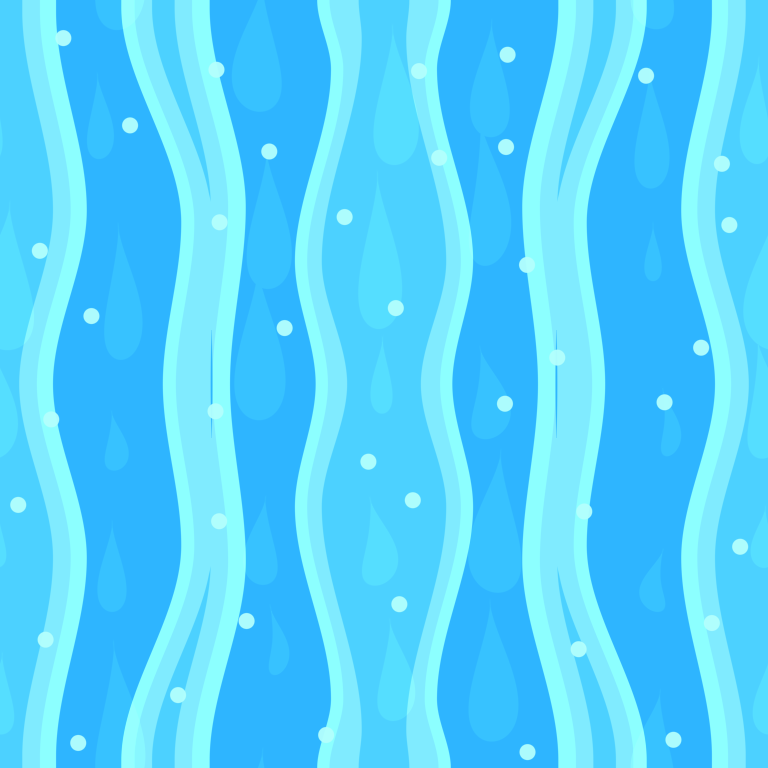
Write a Shadertoy shader that draws this pattern.

```glsl
const vec3 DEEP   = vec3(0.18, 0.71, 1.00);
const vec3 STREAM = vec3(0.30, 0.82, 1.00);
const vec3 EDGE   = vec3(0.50, 0.92, 1.00);
const vec3 RIM    = vec3(0.55, 1.00, 1.00);
const vec3 BUBBLE = vec3(0.70, 1.00, 0.99);
const vec3 DROP_TINT = vec3(0.035, 0.05, 0.0);
const float TAU = 6.2831853;

float hash(vec2 p) {
    return fract(sin(dot(p, vec2(127.1, 311.7))) * 43758.55);
}

// Coverage of a shape from its signed distance
float fill(float d, float px) {
    return 1.0 - smoothstep(-px, px, d);
}

float band(float x, float left, float right, float px) {
    return fill(left - x, px) * fill(x - right, px);
}

// Smooth curve through four positions: at 0, the two knots and 1
float swell(float v, vec2 knots, vec4 pos) {
    float x = mix(pos.x, pos.y, smoothstep(0.0, knots.x, v));
    x = mix(x, pos.z, smoothstep(knots.x, knots.y, v));
    return mix(x, pos.w, smoothstep(knots.y, 1.0, v));
}

// Shortest offset on the repeating tile
vec2 wrapOffset(vec2 d) {
    return d - floor(d + 0.5);
}

// Teardrop with its tip up: implicit curve divided by its gradient
float dropDistance(vec2 p, float radius, float height, float sway) {
    float t = p.y / height + 0.5;
    float x = p.x - sway * sin(4.0 * t);
    float u = 1.0 - t;
    float f = x * x / (radius * radius) - 9.48 * t * u * u * u;
    vec2 grad = vec2(2.0 * x / (radius * radius),
                     9.48 * u * u * (1.0 - 4.0 * t) / height);
    return f / max(length(grad), 1.0);
}

// Drops hang in six lanes that follow the gaps between the rims
float drops(vec2 uv, float px) {
    float cover = 0.0;
    for (int i = 0; i < 6; i++) {
        for (int j = 0; j < 5; j++) {
            vec2 id = vec2(i, j);
            float lane = id.x / 6.0 - 0.024 * sin(TAU * id.x / 3.0);
            float row = (id.y + 0.5 * hash(id + 3.7) + 0.5 * hash(id.xx + 8.1)) / 5.0;
            float height = mix(0.07, 0.21, hash(id + 11.3));
            float radius = height * mix(0.14, 0.22, hash(id + 23.9));
            float sway = 0.018 * (hash(id + 37.1) - 0.5);
            lane += 0.035 * (hash(id + 51.7) - 0.5);
            vec2 p = wrapOffset(uv - vec2(lane, row));
            cover = max(cover, fill(dropDistance(p, radius, height, sway), px));
        }
    }
    return cover;
}

// Small bubbles on a jittered grid
float bubbles(vec2 uv, float px) {
    const vec2 GRID = vec2(5.0, 8.0);
    float d = 1.0;
    for (int i = 0; i < 5; i++) {
        for (int j = 0; j < 8; j++) {
            vec2 id = vec2(i, j);
            vec2 jitter = vec2(hash(id + 5.3), hash(id + 67.9));
            vec2 center = (id + 0.1 + 0.8 * jitter) / GRID;
            d = min(d, length(wrapOffset(uv - center)) - 0.0104);
        }
    }
    return fill(d, px);
}

// Rimmed streams, mirrored in both axes
vec3 streams(vec2 uv, float px) {
    float x = min(uv.x, 1.0 - uv.x);
    float v = abs(2.0 * uv.y - 1.0);
    vec3 col = DEEP;

    // Outer stream, crossing the tile border
    float side = swell(v, vec2(0.453, 0.97), vec4(0.069, 0.113, 0.073, 0.073));
    col = mix(col, RIM, fill(x - side, px));
    col = mix(col, EDGE, fill(x - side + 0.021, px));
    col = mix(col, STREAM, fill(x - side + 0.044, px));

    // Narrow stream that opens towards the top and bottom
    float left = swell(v, vec2(0.42, 0.98), vec4(0.212, 0.236, 0.158, 0.158));
    float right = swell(v, vec2(0.46, 0.98), vec4(0.2995, 0.320, 0.273, 0.273));
    float lip = 0.040 + 0.02 * (1.0 - smoothstep(0.3, 0.5, v));
    col = mix(col, RIM, band(x, left, right, px));
    col = mix(col, EDGE, band(x, left + 0.017, right - 0.023, px));
    col = mix(col, STREAM, band(x, left + lip, right - 0.0456, px));
    float slit = 0.0012 * (1.0 - v * v / 0.02);
    col = mix(col, DEEP, band(x, 0.2755 - slit, 0.2755 + slit, px) * step(0.0, slit));

    // Wide central stream
    float outer = swell(v, vec2(0.32, 0.82), vec4(0.411, 0.384, 0.431, 0.413));
    float inner = swell(v, vec2(0.32, 0.90), vec4(0.452, 0.419, 0.471, 0.467));
    col = mix(col, RIM, fill(outer - x, px));
    col = mix(col, EDGE, fill(outer + 0.016 - x, px));
    return mix(col, STREAM, fill(inner - x, px));
}

void mainImage(out vec4 fragColor, in vec2 fragCoord) {
    vec2 uv = fragCoord / iResolution.xy;
    float px = 0.75 / min(iResolution.x, iResolution.y);

    vec3 col = streams(uv, px);
    col += DROP_TINT * drops(uv, px);
    col = mix(col, BUBBLE, 0.95 * bubbles(uv, px));
    fragColor = vec4(col, 1.0);
}
```
